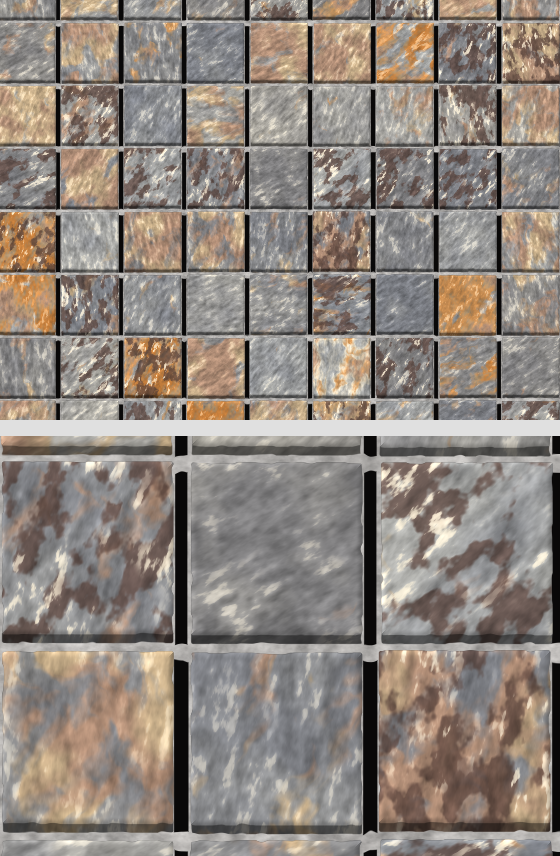
Top, the full canvas; bottom, a detail of the centre.
This texture is drawn by a WebGL 1 fragment shader. Its source:

```glsl
precision highp float;
// Mosaic of square split-slate tiles, grey to rust, with black upright joints and pale level joints.
uniform vec2 u_resolution;

// Layout: PITCH is in canvas heights, all other lengths are in pitches (y runs down)
const float PITCH = 0.15;
const vec2 GRID_OFFSET = vec2(0.926, 0.347);
const vec2 FACE_CENTRE = vec2(0.5, 0.474);
const vec2 FACE_HALF = vec2(0.453, 0.457);
const float CORNER = 0.012;
const float SIDE_DROP = 0.046;
const float JITTER = 0.016;
const float CHIPPING = 0.022;
const float GAP_HALF = 0.041;
const float GAP_TOP = 0.07;
const float GAP_BOTTOM = 0.975;

// Colours
const vec3 SLATE = vec3(0.50, 0.50, 0.51);
const vec3 ASH = vec3(0.71, 0.70, 0.67);
const vec3 CREAM = vec3(0.90, 0.86, 0.77);
const vec3 SAND = vec3(0.81, 0.70, 0.54);
const vec3 CLAY = vec3(0.70, 0.55, 0.45);
const vec3 RUST = vec3(0.77, 0.47, 0.19);
const vec3 UMBER = vec3(0.36, 0.27, 0.24);
const vec3 GROUT = vec3(0.70, 0.69, 0.68);
const vec3 GAP = vec3(0.035, 0.03, 0.03);

float hash(vec2 p) {
  return fract(sin(dot(p, vec2(127.1, 311.7))) * 43758.5);
}

float noise(vec2 p) {
  vec2 i = floor(p), f = fract(p);
  f = f * f * (3.0 - 2.0 * f);
  return mix(mix(hash(i), hash(i + vec2(1.0, 0.0)), f.x),
             mix(hash(i + vec2(0.0, 1.0)), hash(i + 1.0), f.x), f.y);
}

float fbm(vec2 p) {
  float sum = 0.0, amp = 0.52;
  for (int i = 0; i < 4; i++) {
    sum += amp * noise(p);
    p = mat2(1.6, 1.2, -1.2, 1.6) * p + 7.3;
    amp *= 0.52;
  }
  return sum / 1.01;
}

float boxDistance(vec2 p, vec2 halfSize) {
  vec2 d = abs(p) - halfSize + CORNER;
  return length(max(d, 0.0)) + min(max(d.x, d.y), 0.0) - CORNER;
}

// Stone surface: mineral colour, stains, veins and cleft grain of one tile
vec3 stone(vec2 id, vec2 p) {
  float angle = 0.4 + 1.4 * hash(id + 3.1);
  float c = cos(angle), s = sin(angle);
  vec2 q = mat2(c, s, -s, c) * p;
  vec2 seed = id * 17.3 + 40.0;
  float warmth = hash(id + 11.7);
  float tone = hash(id + 23.9);
  float kind = hash(id + 37.3);

  float cloud = fbm(q * 3.0 + seed);
  float stain = fbm(q * vec2(3.5, 6.0) + seed + 5.0 + cloud * 2.0);
  float grain = fbm(q * vec2(8.0, 20.0) + seed + 9.0);
  float speck = noise(p * 27.0 + seed);

  vec3 col = mix(SLATE, ASH, clamp(tone * 0.9 + (cloud - 0.5) * 1.2, 0.0, 1.0));
  col += vec3(-0.02, 0.0, 0.03) * (hash(id + 51.0) - 0.3);
  col = mix(col, CREAM, step(0.86, tone) * smoothstep(0.25, 0.55, stain));

  // Iron stains, from traces on grey tiles to full cover
  vec3 iron = mix(CLAY, SAND, smoothstep(0.35, 0.62, cloud + (kind - 0.5) * 0.25));
  float rusty = smoothstep(0.62, 0.85, kind) * smoothstep(0.35, 0.6, grain * 0.4 + cloud * 0.6);
  iron = mix(iron, RUST, rusty);
  float cover = smoothstep(-0.11, 0.13, stain - 0.5 + (warmth - 0.62) * 0.65);
  col = mix(col, iron, cover * 0.9);

  // Dark veins with pale flecks on the rougher tiles
  float rough = step(hash(id + 71.3), 0.26);
  float vein = smoothstep(0.46, 0.60, fbm(q * vec2(6.0, 9.0) + seed + 21.0));
  col = mix(col, UMBER, rough * vein * 0.75);
  float fleck = smoothstep(0.60, 0.72, grain) * smoothstep(0.4, 0.7, cloud + 0.1);
  col = mix(col, CREAM, fleck * (0.35 + 0.4 * rough));

  return col * (1.0 + (grain - 0.5) * 0.65 + (speck - 0.5) * 0.13);
}

void main() {
  vec2 uv = gl_FragCoord.xy / u_resolution.y;
  vec2 g = vec2(uv.x, 1.0 - uv.y) / PITCH - GRID_OFFSET;
  vec2 id = floor(g), f = fract(g);
  float aa = 0.8 / (u_resolution.y * PITCH);
  float wear = noise(g * 19.0 + 60.0) - 0.5;

  // Rough grout bed
  vec3 col = GROUT * (0.72 + 0.56 * fbm(g * vec2(14.0, 20.0) + 80.0));

  // Deep upright joints, slightly different in width
  float joint = floor(g.x + 0.5);
  float gapHalf = GAP_HALF - 0.010 * hash(vec2(joint, id.y) + 5.3);
  float gapX = abs(g.x - joint + 0.004) - gapHalf;
  float gapY = max(GAP_TOP - f.y, f.y - GAP_BOTTOM) + wear * 0.03;
  col = mix(col, GAP, 1.0 - smoothstep(-aa, aa, max(gapX, gapY)));

  // Tile: shaded lower side, then the face
  vec2 shift = (vec2(hash(id + 1.7), hash(id + 8.9)) - 0.5) * JITTER;
  vec2 p = f - FACE_CENTRE - shift;
  float face = boxDistance(p, FACE_HALF) + max(wear, 0.0) * CHIPPING;
  vec2 drop = vec2(0.0, SIDE_DROP * 0.5);
  float side = boxDistance(p - drop, FACE_HALF + drop) + max(wear, 0.0) * CHIPPING;
  vec3 surface = stone(id, p);
  col = mix(col, surface * 0.47, 1.0 - smoothstep(-aa, aa, side));

  // Worn rim: lit at top and left, dim at right and bottom
  float rim = smoothstep(-0.035, 0.0, face);
  float lit = p.x + p.y < 0.0 ? 0.13 : -0.20;
  surface *= 1.0 + rim * lit;
  col = mix(col, surface, 1.0 - smoothstep(-aa, aa, face));

  gl_FragColor = vec4(clamp(col, 0.0, 1.0), 1.0);
}
```
